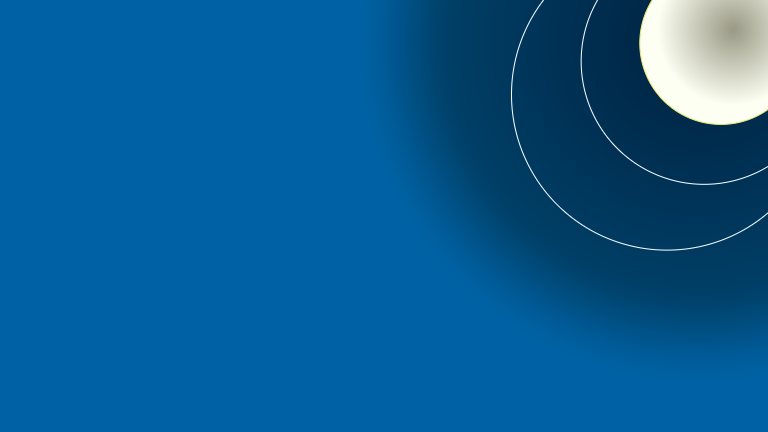
Reproduce this background procedurally as a WebGL 2 fragment shader.

```glsl
#version 300 es
precision highp float;
// A pale shaded disc in a dark halo, with two thin rings, on a flat blue field.

uniform vec2 u_resolution;
out vec4 fragColor;

// Lengths are in canvas heights, with the origin at the lower left.
const vec3 FIELD_BLUE = vec3(0.000, 0.384, 0.643);
const vec3 HALO_CORE  = vec3(0.000, 0.125, 0.240);
const vec3 HALO_RIM   = vec3(0.000, 0.260, 0.420);
const vec3 DISC_LIGHT = vec3(0.990, 1.000, 0.950);
const vec3 DISC_SHADE = vec3(0.600, 0.600, 0.520);
const vec3 DISC_EDGE  = vec3(0.920, 0.920, 0.450);
const vec3 RING_WHITE = vec3(0.960, 0.980, 1.000);

const vec2  HALO_CENTER  = vec2(1.620, 0.907);
const float HALO_INNER   = 0.567;
const float HALO_OUTER   = 0.810;
const vec2  DISC_CENTER  = vec2(1.669, 0.900);
const float DISC_RADIUS  = 0.188;
const vec2  SHADE_CENTER = vec2(1.697, 0.931);
const float SHADE_RADIUS = 0.175;
const vec3  RING_SMALL   = vec3(1.630, 0.858, 0.2847); // center, radius
const vec3  RING_LARGE   = vec3(1.544, 0.781, 0.3600);
const float LINE_WIDTH   = 0.0024;

float circle(vec2 p, vec2 center, float radius) {
    return length(p - center) - radius;
}

// Coverage of a signed distance, softened over one pixel
float fill(float d, float pixel) {
    return clamp(0.5 - d / pixel, 0.0, 1.0);
}

// Coverage of a thin line, correct even when it is narrower than a pixel
float stroke(float d, float pixel) {
    float halfWidth = 0.5 * LINE_WIDTH;
    return fill(d - halfWidth, pixel) - fill(d + halfWidth, pixel);
}

void main() {
    float pixel = 1.0 / u_resolution.y;
    vec2 p = gl_FragCoord.xy * pixel;

    // Dark halo fading into the field
    float haloDist = length(p - HALO_CENTER);
    vec3 halo = mix(HALO_CORE, HALO_RIM, min(haloDist / HALO_OUTER * 1.25, 1.0));
    vec3 color = mix(halo, FIELD_BLUE, smoothstep(HALO_INNER, HALO_OUTER, haloDist));

    // Thin rings
    float rings = max(stroke(circle(p, RING_SMALL.xy, RING_SMALL.z), pixel),
                      stroke(circle(p, RING_LARGE.xy, RING_LARGE.z), pixel));
    color = mix(color, RING_WHITE, rings);

    // Disc with off-center shading and a fine yellow edge
    float discDist = circle(p, DISC_CENTER, DISC_RADIUS);
    float light = min(length(p - SHADE_CENTER) / SHADE_RADIUS, 1.0);
    vec3 disc = mix(DISC_SHADE, DISC_LIGHT, light);
    color = mix(color, disc, fill(discDist, pixel));
    color = mix(color, DISC_EDGE, stroke(discDist, pixel));

    fragColor = vec4(color, 1.0);
}
```
